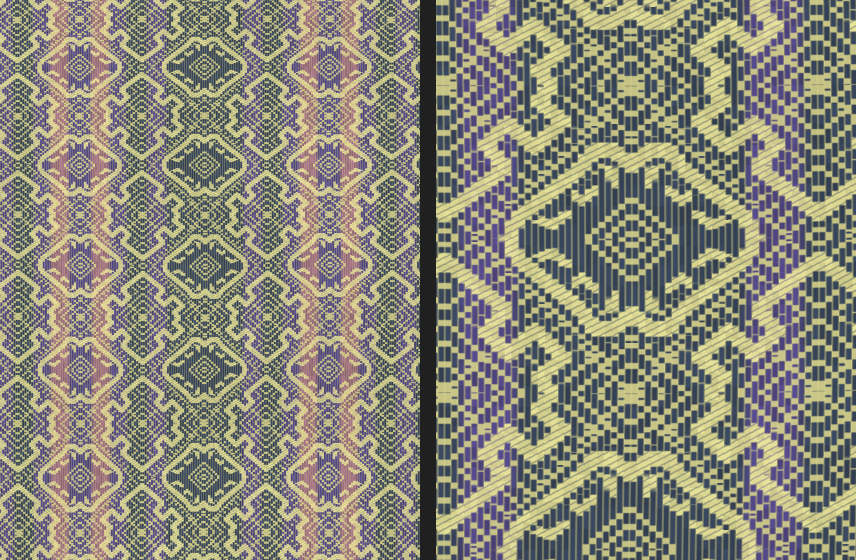
Left: the whole. Right: its middle third, enlarged.
Reproduce this pattern procedurally as a Shadertoy shader.

```glsl
// Handwoven brocade: hooked medallions and stars in yellow weft over striped warp
#define COLUMNS 3.37
#define ROWS 5.82
#define STITCHES vec2(56.0, 46.0)
#define CELL vec2(170.0, 138.0)
#define BOLD 3.5
#define FINE 1.35
#define SPACING 9.2
#define WEFT vec3(0.88, 0.86, 0.57)
#define NAVY vec3(0.15, 0.21, 0.33)
#define PURPLE vec3(0.26, 0.22, 0.51)
#define PINK vec3(0.59, 0.38, 0.50)

float hash(vec2 p) {
    p = fract(p * vec2(0.1031, 0.1137));
    p += dot(p, p.yx + 33.33);
    return fract((p.x + p.y) * p.x * 17.0);
}

float noise(vec2 p) {
    vec2 i = floor(p), f = fract(p);
    f = f * f * (3.0 - 2.0 * f);
    return mix(mix(hash(i), hash(i + vec2(1, 0)), f.x),
               mix(hash(i + vec2(0, 1)), hash(i + vec2(1, 1)), f.x), f.y);
}

float segment(vec2 p, vec2 a, vec2 b) {
    vec2 ab = b - a;
    return length(p - a - ab * clamp(dot(p - a, ab) / dot(ab, ab), 0.0, 1.0));
}

// Distance to the bold outlines, in one mirrored quarter of the cell
float outlines(vec2 q) {
    vec2 hook[8] = vec2[8](vec2(85, 10), vec2(57, 32), vec2(66, 42), vec2(56, 52),
                           vec2(44, 41), vec2(31, 53), vec2(42, 62), vec2(36, 69));
    vec2 medallion[6] = vec2[6](vec2(56, 0), vec2(52, 9), vec2(24, 31),
                                vec2(17, 40), vec2(8, 40), vec2(0, 33));
    float d = 1e3;
    for (int i = 0; i < 7; i++) d = min(d, segment(q, hook[i], hook[i + 1]));
    for (int i = 0; i < 5; i++) d = min(d, segment(q, medallion[i], medallion[i + 1]));
    return d;
}

// Branching teeth that point inward from the medallion rim
float teeth(vec2 q) {
    float d = segment(q, vec2(46, 10), vec2(36, 6));
    d = min(d, segment(q, vec2(36, 6), vec2(30, 11)));
    d = min(d, segment(q, vec2(31, 25), vec2(23, 17)));
    d = min(d, segment(q, vec2(23, 17), vec2(17, 22)));
    return min(d, segment(q, vec2(11, 37), vec2(8, 25)));
}

// Distance to the nearest of a set of evenly spaced diamonds
float diamonds(float radius, float spacing) {
    return abs(mod(radius, spacing) - 0.5 * spacing);
}

// Weft cover over the warp: x for bold shapes, y for fine diagonal lines
vec2 weftCover(vec2 cell) {
    vec2 q = abs(fract(cell + 0.5) - 0.5) * CELL;
    float bold = outlines(q);
    float centre = q.x * 0.9 + q.y;
    bool inside = q.x * 0.74 + q.y < 41.0 && q.y < 40.0;
    if (inside) bold = min(bold, teeth(q) + 1.3);

    vec2 star = vec2(min(q.x, 85.0 - q.x), 69.0 - q.y);
    float starRadius = star.x * 0.9 + star.y;
    float crossRadius = (85.0 - q.x) * 0.9 + q.y;
    float fine = diamonds(min(starRadius, crossRadius), SPACING);
    if (inside) fine = centre < 23.0 ? diamonds(centre, 7.5) : 9.0;
    else if (centre < 66.0 && starRadius > 24.0) fine = diamonds(centre - 50.0, SPACING);
    if (!inside && starRadius < 40.0)
        fine = min(fine, abs(star.x * 0.9 - star.y));

    // A dark margin keeps the bold shapes distinct
    float margin = smoothstep(BOLD + 2.0, BOLD + 3.0, bold);
    return vec2(1.0 - smoothstep(BOLD - 0.4, BOLD + 0.4, bold),
                margin * (1.0 - smoothstep(FINE - 0.4, FINE + 0.4, fine)));
}

// Warp stripes, mirrored about every second column
vec3 warpColour(float x) {
    float d = abs(fract(x * 0.5 + 0.5) - 0.5) * 340.0;
    vec3 c = mix(NAVY, PURPLE, smoothstep(48.0, 56.0, d));
    c = mix(c, NAVY, smoothstep(74.0, 82.0, d));
    c = mix(c, PURPLE, smoothstep(102.0, 110.0, d));
    c = mix(c, PINK, smoothstep(126.0, 134.0, d));
    return mix(c, PURPLE, smoothstep(151.0, 158.0, d));
}

vec3 cloth(vec2 uv) {
    // Rows grow gently taller toward the lower edge
    float drop = 0.88 - uv.y;
    vec2 cell = vec2(uv.x * COLUMNS - 1.643, drop * ROWS * (1.0 - 0.0845 * drop));
    cell += 0.025 * (vec2(noise(uv * 4.0), noise(uv * 4.0 + 19.0)) - 0.5);

    vec2 grid = cell * STITCHES;
    vec2 id = floor(grid), f = fract(grid);
    vec3 warp = warpColour(cell.x) * (0.88 + 0.24 * hash(vec2(id.x, floor(id.y / 3.0)) + 200.0));

    // Dark vertical warp threads with pale gaps between them
    float gap = smoothstep(0.25, 0.46, abs(f.x - 0.5));
    vec3 ground = mix(warp, WEFT * 0.85, 0.1 + gap * 0.5);

    // Slanted yellow stitches with the warp showing at their ends
    float slant = abs(fract(f.y + 0.6 * f.x + 0.5 * mod(id.x, 2.0)) - 0.5);
    vec3 stitch = WEFT * (0.95 + 0.12 * hash(id));
    stitch = mix(stitch, warp, 0.05 + 0.38 * smoothstep(0.28, 0.5, slant));

    // Lines step from thread to thread
    vec2 cover = weftCover(vec2((id.x + 0.5) / STITCHES.x, cell.y));
    vec3 colour = mix(ground, WEFT * 0.95, cover.y * 0.9);
    colour = mix(colour, stitch, cover.x);
    return colour * (0.97 + 0.06 * noise(uv * vec2(5.0, 7.0)));
}

void mainImage(out vec4 fragColor, in vec2 fragCoord) {
    // Nine samples smooth the thread edges
    vec3 sum = vec3(0.0);
    for (int k = 0; k < 9; k++) {
        vec2 offset = (vec2(k % 3, k / 3) - 1.0) / 3.0;
        sum += cloth((fragCoord + offset) / iResolution.xy);
    }
    fragColor = vec4(sum / 9.0, 1.0);
}
```
